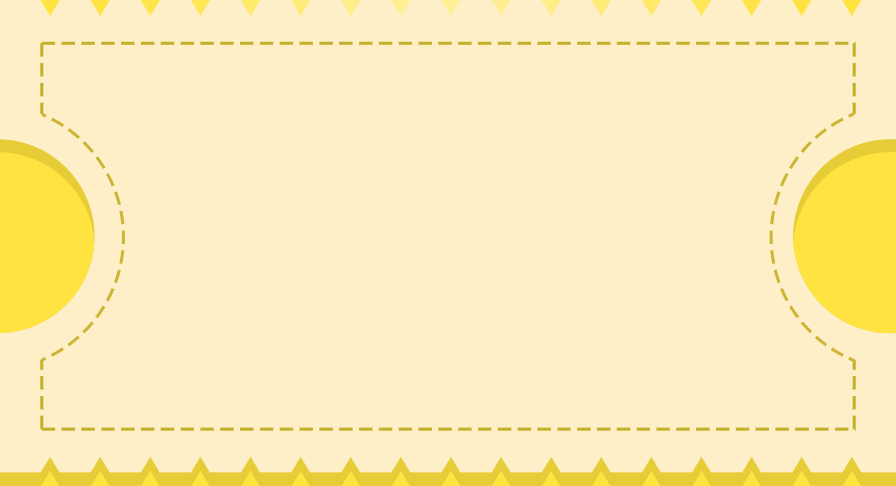
Give the GLSL for this background, as a Shadertoy shader.

```glsl
// A cream ticket with yellow side discs, a dashed outline that bows around
// them, and rows of small spikes along the top and bottom edges.
// Shapes are signed distances in units where the canvas height is 100.

const vec3 CREAM  = vec3(1.00, 0.937, 0.79);
const vec3 YELLOW = vec3(1.00, 0.89, 0.25);
const vec3 PALE   = vec3(1.00, 0.94, 0.59);
const vec3 SHADE  = vec3(0.90, 0.805, 0.22);
const vec3 OLIVE  = vec3(0.76, 0.69, 0.16);
const vec3 OCHRE  = vec3(0.80, 0.71, 0.20);

const float DASH_PERIOD = 4.08;
const float DASH_LENGTH = 2.75;
const float LINE_HALF   = 0.31;
const float SPIKE_STEP  = 10.31;

// Coverage of a shape from its distance and the size of one pixel.
float cover(float d, float px) {
    return clamp(0.5 - d / px, 0.0, 1.0);
}

// Dashes running along s, centred on across = 0.
float dashes(float across, float s) {
    float along = abs(mod(s, DASH_PERIOD) - 0.5 * DASH_LENGTH);
    along = min(along, DASH_PERIOD - along);
    return max(abs(across) - LINE_HALF, along - 0.5 * DASH_LENGTH);
}

// Wedge with its tip at the origin, widening downward.
float wedge(vec2 p) {
    return dot(vec2(abs(p.x), p.y), normalize(vec2(3.3, 2.0)));
}

// Horizontal offset to the nearest of the evenly spaced spikes.
float spikeOffset(float x, float width) {
    float last = floor(width / SPIKE_STEP);
    return x - SPIKE_STEP * clamp(round(x / SPIKE_STEP), 1.0, last);
}

// Straight outline: long rows plus short posts above and below the bow.
float frame(vec2 p, float width, float inset, vec2 rows, vec2 bow) {
    float rowSpan = max(inset - LINE_HALF - p.x, p.x - width + inset - LINE_HALF);
    float top = dashes(p.y - rows.y, p.x - inset);
    float bottom = dashes(p.y - rows.x, p.x - inset);
    float lines = max(min(top, bottom), rowSpan);

    float sideX = min(p.x, width - p.x) - inset;
    float upper = max(dashes(sideX, rows.y - p.y),
                      max(bow.y - p.y, p.y - rows.y - LINE_HALF));
    float lower = max(dashes(sideX, p.y - rows.x),
                      max(p.y - bow.x, rows.x - LINE_HALF - p.y));
    return min(lines, min(upper, lower));
}

// Dashed arc, cut off where it meets the straight outline.
float bowLine(vec2 p, vec2 center, float radius, float inset) {
    vec2 q = p - center;
    float arc = dashes(length(q) - radius, atan(q.y, q.x) * radius + 1.4);
    return max(arc, inset - p.x);
}

void mainImage(out vec4 fragColor, in vec2 fragCoord) {
    float px = 100.0 / iResolution.y;
    vec2 p = fragCoord * px;
    float width = iResolution.x * px;
    bool rightSide = p.x > 0.5 * width;
    vec2 side = vec2(rightSide ? width - p.x : p.x, p.y);
    vec3 color = CREAM;

    // Top spikes fade toward the middle
    float dx = spikeOffset(p.x, width);
    float spikeX = p.x - dx;
    float fromMiddle = abs(spikeX / width - 0.5) * 2.0;
    vec3 topColor = mix(PALE, YELLOW, smoothstep(0.0, 0.85, fromMiddle));
    color = mix(color, topColor, cover(wedge(vec2(dx, 96.7 - p.y)), px));

    // Bottom band with dark spikes behind bright ones
    float band = min(p.y - 2.8, wedge(vec2(dx, p.y - 6.0)));
    color = mix(color, SHADE, cover(band, px));
    color = mix(color, YELLOW, cover(wedge(vec2(dx, p.y - 3.1)), px));

    // Side discs with a shaded crescent at the top
    vec2 discCenter = vec2(rightSide ? 1.2 : -0.5, 51.4);
    float discRadius = 19.95;
    float disc = length(side - discCenter) - discRadius;
    float face = length(side - discCenter + vec2(0.0, 2.65)) - discRadius;
    color = mix(color, SHADE, cover(disc, px));
    color = mix(color, YELLOW, cover(max(disc, face), px));

    // Dashed outline
    float inset = 8.6;
    vec2 bowCenter = vec2(rightSide ? -1.7 : -2.0, 51.2);
    float outline = frame(p, width, inset, vec2(11.7, 91.1), vec2(26.0, 76.6));
    color = mix(color, OLIVE, cover(outline, px));
    color = mix(color, OCHRE, cover(bowLine(side, bowCenter, 27.4, inset), px));

    fragColor = vec4(color, 1.0);
}
```
